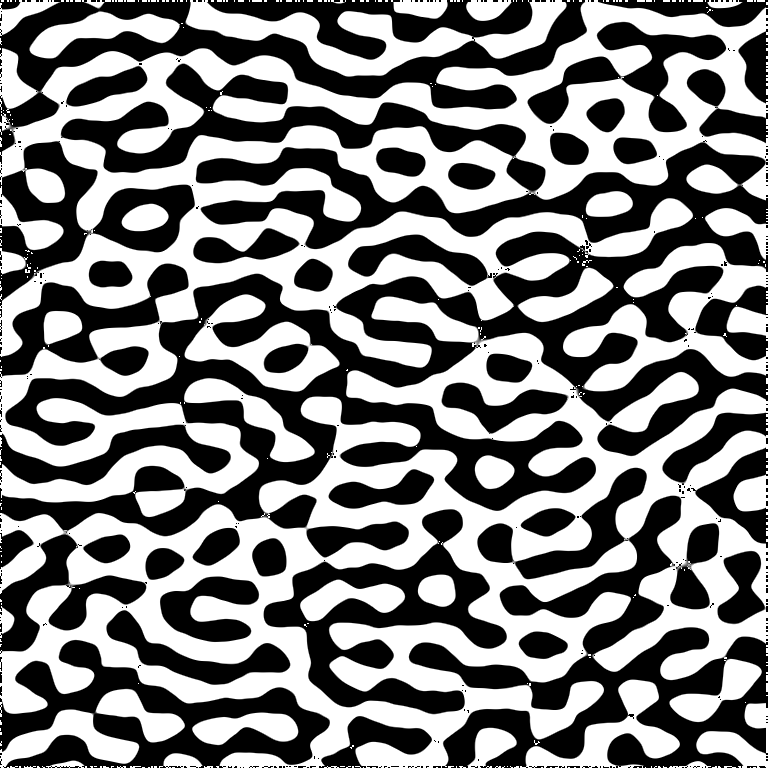
A WebGL 1 fragment shader for this pattern:

```glsl
precision highp float;
// Black and white labyrinth of short worms and blobs, lying mostly sideways.
// Random plane waves from a narrow elliptical ring of frequencies are summed,
// and the sum is cut at zero; loose grains dot the necks and the canvas rim.

uniform vec2 u_resolution;

const float PI = 3.14159265;
const int WAVES = 56;
const vec2 RING = vec2(15.0, 20.0);    // cycles per canvas along x and y
const float RING_WIDTH = 0.16;         // relative spread of the frequencies
const float SIDE_WEIGHT = 0.5;         // strength of waves that run along x
const float WOBBLE_FREQ = 62.0;        // small bends of the outlines
const float WOBBLE_SIZE = 0.0035;
const float GRAIN_CELLS = 512.0;       // loose grains across the canvas
const float RIM = 0.003;               // width of the grainy rim
const float NECK_LEVEL = 0.15;         // where necks break into grains
const float NECK_SLOPE = 26.0;
const float NECK_GRAINS = 0.2;
const float MIN_SLOPE = 40.0;          // keeps edges crisp in flat regions
const float EDGE_PIXELS = 1.15;
const vec3 INK = vec3(0.0);
const vec3 PAPER = vec3(1.0);

float hash(vec2 p) {
    vec3 q = fract(vec3(p.xyx) * 0.1031);
    q += dot(q, q.yzx + 33.33);
    return fract((q.x + q.y) * q.z);
}

float valueNoise(vec2 p) {
    vec2 cell = floor(p);
    vec2 t = fract(p);
    t = t * t * (3.0 - 2.0 * t);
    float low = mix(hash(cell), hash(cell + vec2(1.0, 0.0)), t.x);
    float high = mix(hash(cell + vec2(0.0, 1.0)), hash(cell + vec2(1.0)), t.x);
    return mix(low, high, t.y);
}

// Returns the wave sum, scaled to unit variance, and its gradient.
vec3 waveField(vec2 p) {
    vec3 sum = vec3(0.0);
    float power = 0.0;
    for (int i = 0; i < WAVES; i++) {
        float n = float(i);
        float angle = PI * (n + hash(vec2(n, 3.7))) / float(WAVES);
        float stretch = 1.0 + RING_WIDTH * (hash(vec2(n, 17.3)) - 0.5);
        vec2 dir = vec2(cos(angle), sin(angle));
        vec2 k = 2.0 * PI * RING * dir * stretch;
        float weight = mix(SIDE_WEIGHT, 1.0, dir.y * dir.y);
        float phase = dot(k, p) + 2.0 * PI * hash(vec2(n, 41.9));
        sum += weight * vec3(cos(phase), -k * sin(phase));
        power += 0.5 * weight * weight;
    }
    return sum / sqrt(power);
}

void main() {
    float pixel = 1.0 / min(u_resolution.x, u_resolution.y);
    vec2 p = gl_FragCoord.xy * pixel;

    // Bend the outlines slightly
    vec2 q = p * WOBBLE_FREQ;
    vec2 wobble = vec2(valueNoise(q), valueNoise(q + 71.0)) - 0.5;
    vec3 field = waveField(p + WOBBLE_SIZE * wobble);

    // Cut at zero, using the slope to get an edge of constant width
    float slope = length(field.yz);
    float edgeDist = field.x / max(slope, MIN_SLOPE);
    float light = clamp(0.5 + edgeDist / (EDGE_PIXELS * pixel), 0.0, 1.0);

    // Loose grains at weak necks
    float grain = hash(floor(p * GRAIN_CELLS) + 9.0);
    bool neck = abs(field.x) < NECK_LEVEL && slope < NECK_SLOPE;
    if (neck && grain < NECK_GRAINS) light = 1.0 - light;

    // Grainy rim
    vec2 toRim = min(p, u_resolution * pixel - p);
    if (min(toRim.x, toRim.y) < RIM) light = step(0.5, grain);

    gl_FragColor = vec4(mix(INK, PAPER, light), 1.0);
}
```
